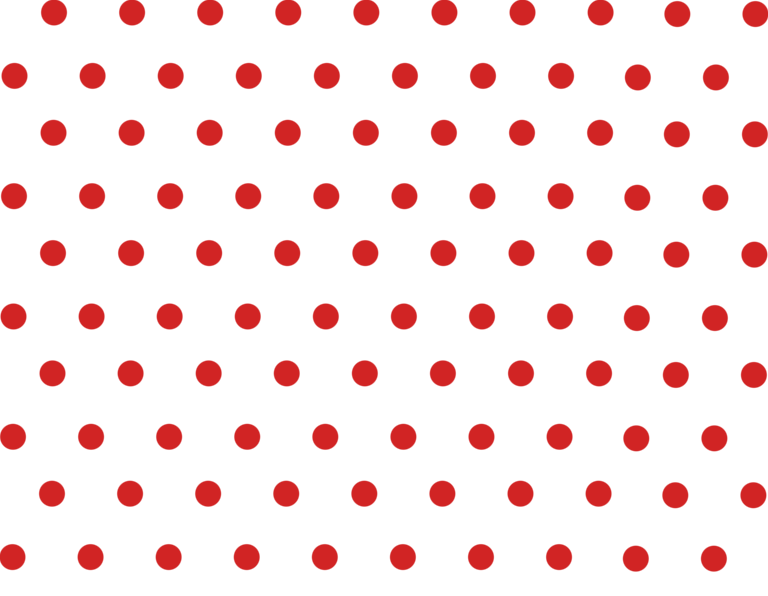
Write a WebGL 1 fragment shader that draws this pattern.

```glsl
precision highp float;
// Staggered red polka dots on white, in paired rows with a slight drift and a seam on the right.

uniform vec2 u_resolution;

// Signed distance to the nearest dot of one row set; one unit is the column spacing.
float dotRows(vec2 p, vec2 firstDot) {
  float row = floor((p.y - firstDot.y) / 1.5407 + 0.5);
  // Each row pair slides a little to the left.
  firstDot += vec2(-0.0065, 1.5407) * row;
  float column = floor(p.x - firstDot.x + 0.5);
  // Columns past the seam sit slightly left and lower.
  vec2 seamShift = vec2(-0.017, 0.02) * step(7.5, column);
  vec2 center = firstDot + vec2(column, 0.0) + seamShift;
  return length(p - center) - 0.1655;
}

void main() {
  // Measured from the top left, 9.836 columns across the width.
  float unitsPerPixel = 9.836 / u_resolution.x;
  vec2 p = vec2(gl_FragCoord.x, u_resolution.y - gl_FragCoord.y) * unitsPerPixel;

  // The two interleaved row sets are unevenly spaced.
  float d = min(dotRows(p, vec2(0.692, 0.160)), dotRows(p, vec2(0.186, 0.972)));

  float edge = 0.9 * unitsPerPixel;
  float ink = 1.0 - smoothstep(-edge, edge, d);
  gl_FragColor = vec4(mix(vec3(1.0), vec3(0.82, 0.14, 0.14), ink), 1.0);
}
```
